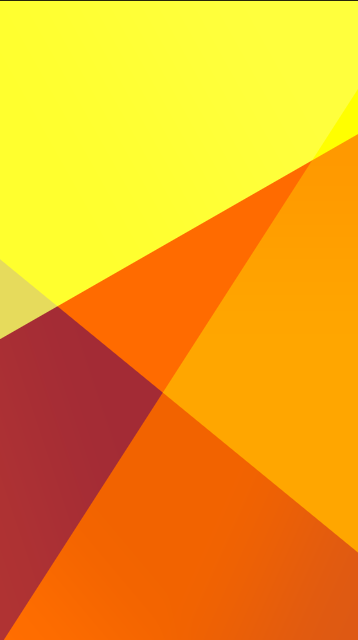
A WebGL 1 fragment shader for this background:

```glsl
precision highp float;

uniform vec2 u_resolution;

// Each edge crosses the canvas from its left point to its right point.
const vec2 RISE_A = vec2(0.0, 0.470);
const vec2 RISE_B = vec2(1.0, 0.7905);
const vec2 FALL_A = vec2(0.0, 0.595);
const vec2 FALL_B = vec2(1.0, 0.1367);
const vec2 STEEP_A = vec2(0.0105, 0.0);
const vec2 STEEP_B = vec2(1.0, 0.861);

const vec3 YELLOW = vec3(1.0, 1.0, 0.18);
const vec3 YELLOW_PALE = vec3(1.0, 1.0, 0.24);
const vec3 LEMON = vec3(1.0, 1.0, 0.0);
const vec3 KHAKI = vec3(0.90, 0.86, 0.36);
const vec3 ORANGE = vec3(1.0, 0.42, 0.0);
const vec3 AMBER = vec3(1.0, 0.65, 0.0);
const vec3 AMBER_DEEP = vec3(1.0, 0.60, 0.0);
const vec3 MAROON = vec3(0.64, 0.17, 0.208);
const vec3 MAROON_WARM = vec3(0.69, 0.20, 0.20);
const vec3 EMBER = vec3(0.95, 0.39, 0.0);
const vec3 EMBER_BRIGHT = vec3(1.0, 0.43, 0.0);
const vec3 EMBER_DULL = vec3(0.87, 0.35, 0.075);
const vec3 BORDER = vec3(0.12, 0.11, 0.03);
const float BORDER_HEIGHT = 0.0015;

// Smoothed coverage of the half plane above the line from a to b.
float above(vec2 uv, vec2 a, vec2 b) {
  vec2 dir = normalize((b - a) * u_resolution);
  vec2 rel = (uv - a) * u_resolution;
  float dist = dir.x * rel.y - dir.y * rel.x;
  return clamp(dist + 0.5, 0.0, 1.0);
}

void main() {
  vec2 uv = gl_FragCoord.xy / u_resolution;
  float overRise = above(uv, RISE_A, RISE_B);
  float overFall = above(uv, FALL_A, FALL_B);
  float overSteep = above(uv, STEEP_A, STEEP_B);

  // Soft shading within the panels
  vec3 yellow = mix(YELLOW, YELLOW_PALE, smoothstep(0.8, 1.8, uv.x + uv.y));
  vec3 amber = mix(AMBER, AMBER_DEEP, smoothstep(0.45, 0.78, uv.y));
  vec3 maroon = mix(MAROON, MAROON_WARM, smoothstep(0.55, 0.0, uv.x + 0.6 * uv.y));
  float emberGlow = smoothstep(0.6, 0.0, uv.x + 1.5 * uv.y);
  float emberShade = smoothstep(0.4, 1.0, uv.x - 0.8 * uv.y);
  vec3 ember = mix(EMBER, EMBER_BRIGHT, emberGlow);
  ember = mix(ember, EMBER_DULL, emberShade);

  // Panels below and above the rising edge
  vec3 lower = mix(mix(ember, maroon, overSteep),
                   mix(amber, ORANGE, overSteep), overFall);
  vec3 upper = mix(KHAKI, mix(LEMON, yellow, overSteep), overFall);
  vec3 color = mix(lower, upper, overRise);

  // Thin dark border along the top
  float depth = (1.0 - uv.y - BORDER_HEIGHT) * u_resolution.y;
  color = mix(BORDER, color, clamp(depth + 0.5, 0.0, 1.0));

  gl_FragColor = vec4(color, 1.0);
}
```
